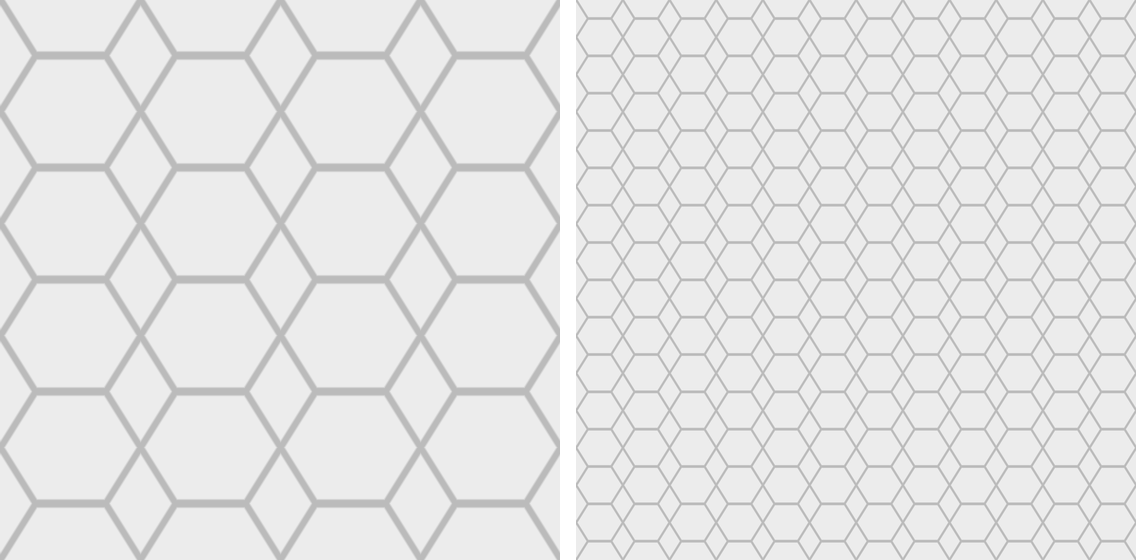
Left, the tile; right, the same tile 3 across and 3 down.
This pattern is drawn by a three.js fragment shader. Its source:

```glsl
varying vec2 vUv;

const vec2 REPEATS = vec2(4.0, 5.0);         // hexagons across and up
const vec2 OFFSET = vec2(0.0012, 0.0008);    // shift of the whole grid
const float FLAT_SHARE = 0.5;                // flat edge length / hexagon width
const float FLAT_WIDTH = 0.0145;             // stroke of the horizontal edges
const float SLANT_WIDTH = 0.0118;            // stroke of the slanted edges
const float SOFTNESS = 0.0024;               // half width of the edge blend
const vec3 GROUND_COLOR = vec3(0.925);
const vec3 LINE_COLOR = vec3(0.732);

float segmentDistance(vec2 p, vec2 a, vec2 b) {
  vec2 ap = p - a;
  vec2 ab = b - a;
  return length(ap - ab * clamp(dot(ap, ab) / dot(ab, ab), 0.0, 1.0));
}

// Signed distance to the strokes, folded into one quarter of a hexagon cell
float hexagonStroke(vec2 p, vec2 halfSize) {
  vec2 side = vec2(halfSize.x, 0.0);
  vec2 corner = vec2(halfSize.x * FLAT_SHARE, halfSize.y);
  vec2 top = vec2(0.0, halfSize.y);
  float slant = segmentDistance(p, side, corner) - 0.5 * SLANT_WIDTH;
  float flatEdge = segmentDistance(p, top, corner) - 0.5 * FLAT_WIDTH;
  return min(slant, flatEdge);
}

void main() {
  // Cells are centred half a column in, with a row centre on the lower edge
  vec2 cell = fract((vUv - OFFSET) * REPEATS + vec2(0.0, 0.5)) - 0.5;
  vec2 quarter = abs(cell) / REPEATS;

  float stroke = hexagonStroke(quarter, 0.5 / REPEATS);
  float coverage = 1.0 - smoothstep(-SOFTNESS, SOFTNESS, stroke);

  gl_FragColor = vec4(mix(GROUND_COLOR, LINE_COLOR, coverage), 1.0);
}
```
